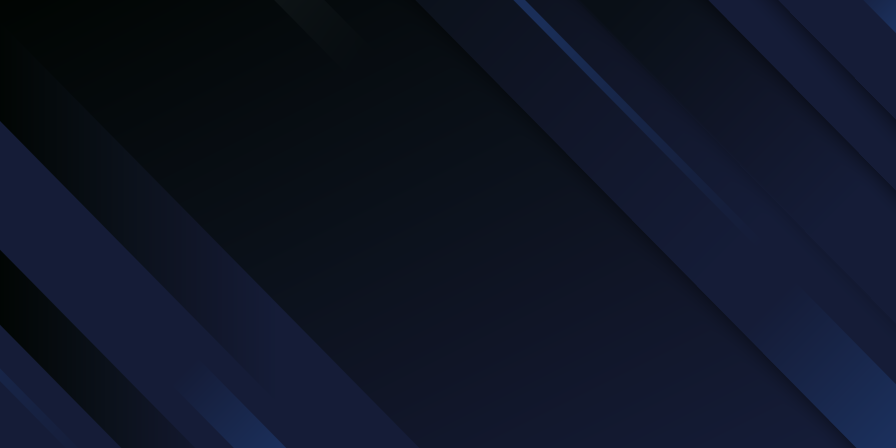
A WebGL 2 fragment shader for this background:

```glsl
#version 300 es
precision highp float;
// Dark navy backdrop crossed by diagonal panels, soft shadows and blue glints.
// Every panel is an interval of one coordinate across the slant; the
// gradients and fades run along the slant or horizontally.

uniform vec2 u_resolution;
out vec4 outColor;

const vec3 BLACK = vec3(0.002, 0.018, 0.008);
const vec3 SLATE = vec3(0.042, 0.066, 0.102);
const vec3 DUSK  = vec3(0.064, 0.084, 0.155);
const vec3 NAVY  = vec3(0.081, 0.110, 0.216);
const vec3 BLUE  = vec3(0.110, 0.200, 0.385);
const vec3 GREY  = vec3(0.060, 0.085, 0.095);

// Linear 0..1 ramp from a to b (either order).
float ramp(float a, float b, float x) {
    return clamp((x - a) / (b - a), 0.0, 1.0);
}

// Antialiased step at an edge.
float edge(float at, float x, float blur) {
    return smoothstep(-blur, blur, x - at);
}

// Antialiased interval.
float band(float from, float to, float x, float blur) {
    return edge(from, x, blur) * (1.0 - edge(to, x, blur));
}

// Four-colour gradient from black to navy.
vec3 nightGradient(float t) {
    vec3 c = mix(BLACK, SLATE, ramp(0.0, 0.45, t));
    c = mix(c, DUSK, ramp(0.45, 0.68, t));
    return mix(c, NAVY, ramp(0.68, 0.95, t));
}

// Darkening cast to the left of a panel edge.
float shadow(float at, float x, float width, float strength) {
    float falloff = ramp(at - width, at, x);
    return 1.0 - strength * falloff * falloff * (1.0 - step(at, x));
}

void main() {
    vec2 p = gl_FragCoord.xy / u_resolution.y;
    float down = 1.0 - p.y;
    float across = p.x - 0.985 * down;
    float along = p.x + down;
    float blur = 1.0 / u_resolution.y;

    // Backdrop, dark at the upper left
    float aspect = u_resolution.x / u_resolution.y;
    vec3 color = nightGradient(0.5 * (p.x / aspect + down));

    // Faint glint at the top
    float faint = band(0.612, 0.724, across, blur) * ramp(0.95, 0.62, along);
    color = mix(color, GREY, 0.8 * faint);

    // Left panels, shaded from dark to navy horizontally
    vec3 upperPanel = nightGradient(0.03 + 0.92 * ramp(0.0, 0.62, p.x));
    vec3 lowerPanel = nightGradient(0.03 + 0.75 * ramp(0.0, 0.43, p.x));
    color = mix(color, upperPanel, 1.0 - edge(-0.049, across, blur));
    color = mix(color, NAVY, 1.0 - edge(-0.266, across, blur));
    color = mix(color, lowerPanel, band(-0.714, -0.549, across, blur));

    // Left glints
    float leftGlow = band(-0.463, -0.346, across, blur) * ramp(1.24, 1.64, along);
    float leftStripe = band(-0.838, -0.810, across, blur) * ramp(1.25, 0.75, along);
    color = mix(color, BLUE, 0.85 * leftGlow);
    color = mix(color, BLUE, 0.45 * leftStripe);

    // Right panels, each over the shadow it casts
    color *= shadow(0.927, across, 0.07, 0.30);
    vec3 widePanel = nightGradient(mix(0.46, 0.95, ramp(0.92, 2.2, along)));
    color = mix(color, widePanel, edge(0.927, across, blur));

    float cornerGlow = band(0.927, 1.155, across, blur) * ramp(2.40, 3.0, along);
    float longStripe = band(1.146, 1.172, across, blur) * ramp(2.25, 1.25, along);
    color = mix(color, BLUE, 0.9 * cornerGlow);
    color = mix(color, BLUE, 0.85 * longStripe);

    color *= shadow(1.289, across, 0.06, 0.14);
    vec3 innerPanel = nightGradient(mix(0.38, 0.95, ramp(1.40, 2.35, along)));
    color = mix(color, innerPanel, edge(1.289, across, 4.0 * blur));

    color *= shadow(1.581, across, 0.07, 0.35);
    color = mix(color, NAVY, edge(1.581, across, blur));
    color *= shadow(1.737, across, 0.08, 0.38);
    color = mix(color, NAVY, edge(1.737, across, blur));

    // Upper right corner glint
    float tip = edge(1.927, across, blur) * ramp(1.85, 2.05, along);
    color = mix(color, BLUE, 0.85 * tip);

    outColor = vec4(color, 1.0);
}
```
